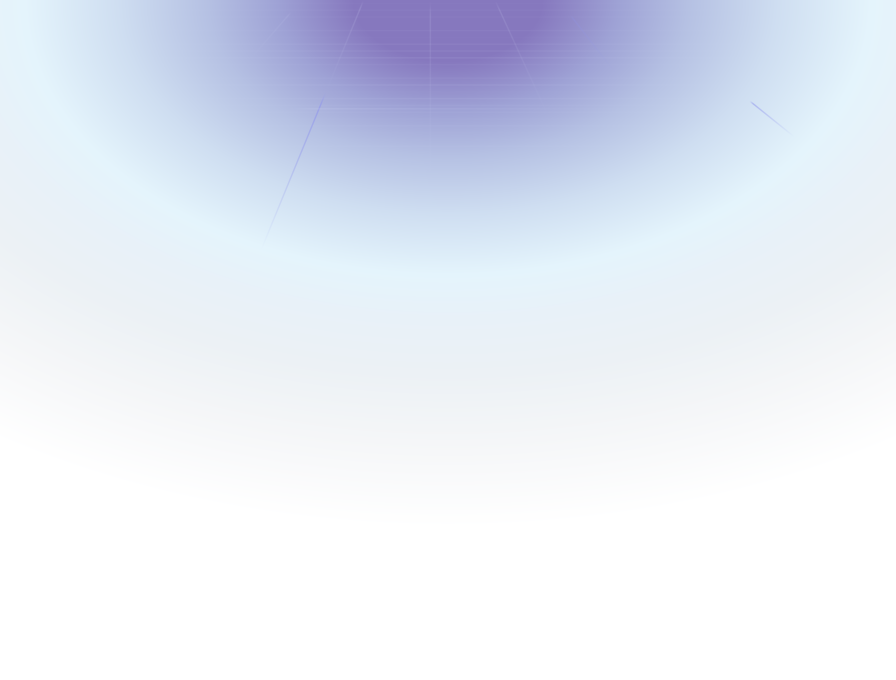
Write a Shadertoy shader that draws this background.

```glsl
// Violet half-ellipse glow at the top edge, fading through ice blue to white, with fine streaks.

// Geometry, in units of canvas height, measured from the top centre
const float GLOW_STRETCH = 1.54;     // width to height ratio of the glow
const float LINE_HALF_WIDTH = 0.0006;
const float ROWS = 100.0;            // fine horizontal lines per canvas height
const float ROW_STRENGTH = 0.09;
const vec2 ROW_FADE = vec2(0.08, 0.36);

// Glow gradient: radius and colour of each stop
const int STOPS = 9;
const float STOP_RADIUS[STOPS] = float[](
    0.090, 0.163, 0.230, 0.315, 0.404, 0.470, 0.550, 0.650, 0.777);
const vec3 STOP_COLOR[STOPS] = vec3[](
    vec3(0.525, 0.470, 0.745), vec3(0.620, 0.635, 0.835),
    vec3(0.710, 0.755, 0.890), vec3(0.810, 0.870, 0.945),
    vec3(0.895, 0.957, 0.988), vec3(0.910, 0.945, 0.973),
    vec3(0.925, 0.945, 0.960), vec3(0.960, 0.965, 0.972),
    vec3(1.0));

// Streaks: start and end points; positive strength is blue, negative is pale
const int STREAKS = 8;
const vec4 STREAK_ENDS[STREAKS] = vec4[](
    vec4(-0.179, 0.134, -0.275, 0.368), vec4( 0.443, 0.148,  0.509, 0.201),
    vec4( 0.179, 0.021,  0.246, 0.107), vec4(-0.124, 0.000, -0.179, 0.134),
    vec4( 0.069, 0.000,  0.148, 0.172), vec4(-0.026, 0.000, -0.026, 0.260),
    vec4(-0.230, 0.017, -0.290, 0.086), vec4(-0.240, 0.160,  0.300, 0.160));
const float STREAK_STRENGTH[STREAKS] = float[](
    0.65, 0.60, 0.25, -0.16, -0.14, -0.14, -0.10, -0.16);
const vec3 STREAK_BLUE = vec3(0.56, 0.58, 0.93);
const vec3 STREAK_PALE = vec3(0.85, 0.88, 0.98);

float hash(float n) {
    return fract(sin(n * 91.345) * 47453.5);
}

vec3 glowColor(float radius) {
    vec3 color = STOP_COLOR[0];
    for (int i = 1; i < STOPS; i++) {
        float span = STOP_RADIUS[i] - STOP_RADIUS[i - 1];
        float t = clamp((radius - STOP_RADIUS[i - 1]) / span, 0.0, 1.0);
        color = mix(color, STOP_COLOR[i], t);
    }
    return color;
}

float lineCoverage(float dist, float pixel) {
    return 1.0 - smoothstep(0.0, LINE_HALF_WIDTH + pixel, dist);
}

// Thin segment that rises quickly at its start and fades toward its end
float streak(vec2 p, vec4 ends, float pixel) {
    vec2 axis = ends.zw - ends.xy;
    vec2 offset = p - ends.xy;
    float along = clamp(dot(offset, axis) / dot(axis, axis), 0.0, 1.0);
    float fade = smoothstep(0.0, 0.1, along) * (1.0 - along);
    return fade * lineCoverage(length(offset - axis * along), pixel);
}

// Irregular pale horizontal lines
float rowLines(float y, float pixel) {
    float row = floor(y * ROWS);
    float center = (row + 0.5) / ROWS;
    return hash(row + 1.0) * lineCoverage(abs(y - center), pixel);
}

void mainImage(out vec4 fragColor, in vec2 fragCoord) {
    float pixel = 1.0 / iResolution.y;
    vec2 p = vec2(fragCoord.x - 0.5 * iResolution.x,
                  iResolution.y - fragCoord.y) * pixel;

    // Elliptical glow
    float radius = length(p / vec2(GLOW_STRETCH, 1.0));
    vec3 color = glowColor(radius);

    // Row texture inside the glow
    float rowMask = 1.0 - smoothstep(ROW_FADE.x, ROW_FADE.y, radius);
    color = mix(color, STREAK_PALE, ROW_STRENGTH * rowMask * rowLines(p.y, pixel));

    // Blue and pale streaks
    for (int i = 0; i < STREAKS; i++) {
        float strength = STREAK_STRENGTH[i];
        vec3 tint = strength > 0.0 ? STREAK_BLUE : STREAK_PALE;
        color = mix(color, tint, abs(strength) * streak(p, STREAK_ENDS[i], pixel));
    }

    fragColor = vec4(color, 1.0);
}
```
